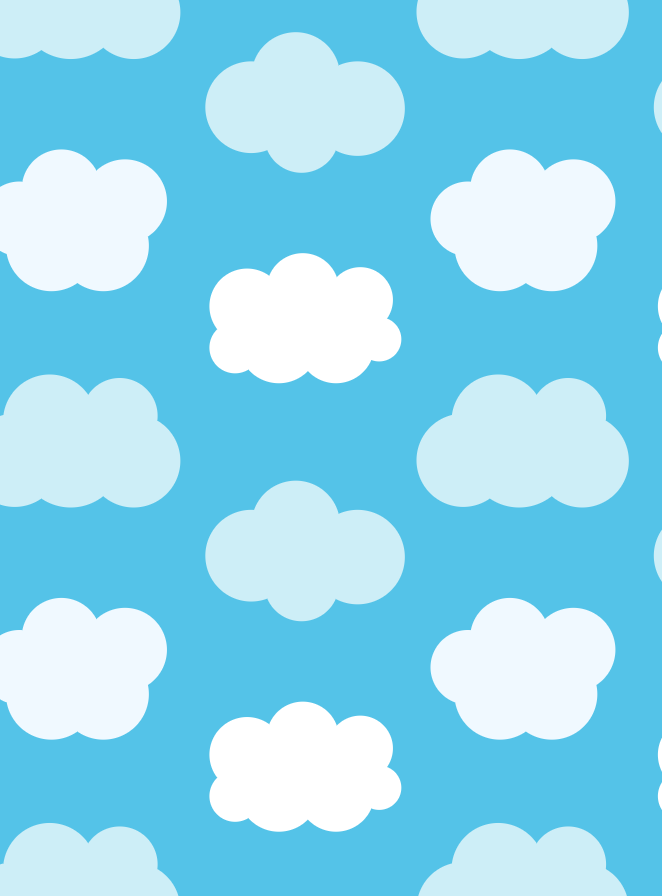
Give the GLSL for this pattern, as a WebGL 2 fragment shader.

```glsl
#version 300 es
precision highp float;
// Flat sky with four kinds of puffy cloud on a square repeating tile.
// Each cloud is a union of circles; space is wrapped around the cloud's
// anchor so that every copy comes from one distance evaluation.

#define CANVAS_H 768.0              // design units in the canvas height
#define TILE 384.4                  // repeat length, both directions
#define SKY vec3(0.329, 0.765, 0.910)
#define PALE vec3(0.804, 0.933, 0.969)
#define MIST vec3(0.941, 0.976, 1.000)
#define WHITE vec3(1.0)
#define BROAD_AT vec2(448.0, 388.0)
#define CROSS_AT vec2(261.0, 292.0)
#define ROUND_AT vec2(448.0, 195.0)
#define FLUFFY_AT vec2(261.0, 495.0)

uniform vec2 u_resolution;
out vec4 fragColor;

// Offset from the nearest copy of an anchor
vec2 wrapAround(vec2 p, vec2 anchor) {
  vec2 q = p - anchor;
  return q - TILE * floor(q / TILE + 0.5);
}

// Signed distance to one circular puff
float puff(vec2 p, float x, float y, float radius) {
  return length(p - vec2(x, y)) - radius;
}

// Five puffs, wide base
float broadCloud(vec2 p) {
  float d = puff(p, -21.0, 19.0, 40.0);
  d = min(d, puff(p, 39.0, 23.5, 32.5));
  d = min(d, puff(p, -51.0, -14.5, 40.0));
  d = min(d, puff(p, -3.0, -10.0, 45.0));
  return min(d, puff(p, 51.0, -15.0, 40.0));
}

// Four puffs, one on each side
float crossCloud(vec2 p) {
  float d = puff(p, -7.5, 26.0, 38.0);
  d = min(d, puff(p, -45.7, -0.3, 39.3));
  d = min(d, puff(p, 45.5, -1.5, 40.5));
  return min(d, puff(p, -2.5, -24.5, 32.0));
}

// Five puffs, leaning right
float roundCloud(vec2 p) {
  float d = puff(p, -11.0, 26.5, 34.0);
  d = min(d, puff(p, 43.5, 16.0, 36.0));
  d = min(d, puff(p, -47.0, 1.0, 32.0));
  d = min(d, puff(p, -19.5, -22.0, 39.0));
  return min(d, puff(p, 25.0, -22.0, 39.0));
}

// Seven small puffs
float fluffyCloud(vec2 p) {
  float d = puff(p, -1.5, 25.0, 31.0);
  d = min(d, puff(p, -49.2, 10.5, 32.3));
  d = min(d, puff(p, 47.8, 16.0, 28.0));
  d = min(d, puff(p, -59.5, -25.0, 22.0));
  d = min(d, puff(p, 64.0, -17.8, 19.0));
  d = min(d, puff(p, -22.0, -20.5, 35.0));
  return min(d, puff(p, 27.0, -22.5, 33.0));
}

void main() {
  float unitsPerPixel = CANVAS_H / u_resolution.y;
  vec2 p = gl_FragCoord.xy * unitsPerPixel;

  vec4 dist = vec4(
    broadCloud(wrapAround(p, BROAD_AT)),
    crossCloud(wrapAround(p, CROSS_AT)),
    roundCloud(wrapAround(p, ROUND_AT)),
    fluffyCloud(wrapAround(p, FLUFFY_AT)));

  // Coverage with an edge about one pixel wide
  vec4 cover = clamp(0.5 - dist / unitsPerPixel, 0.0, 1.0);

  vec3 color = mix(SKY, PALE, max(cover.x, cover.y));
  color = mix(color, MIST, cover.z);
  color = mix(color, WHITE, cover.w);
  fragColor = vec4(color, 1.0);
}
```
